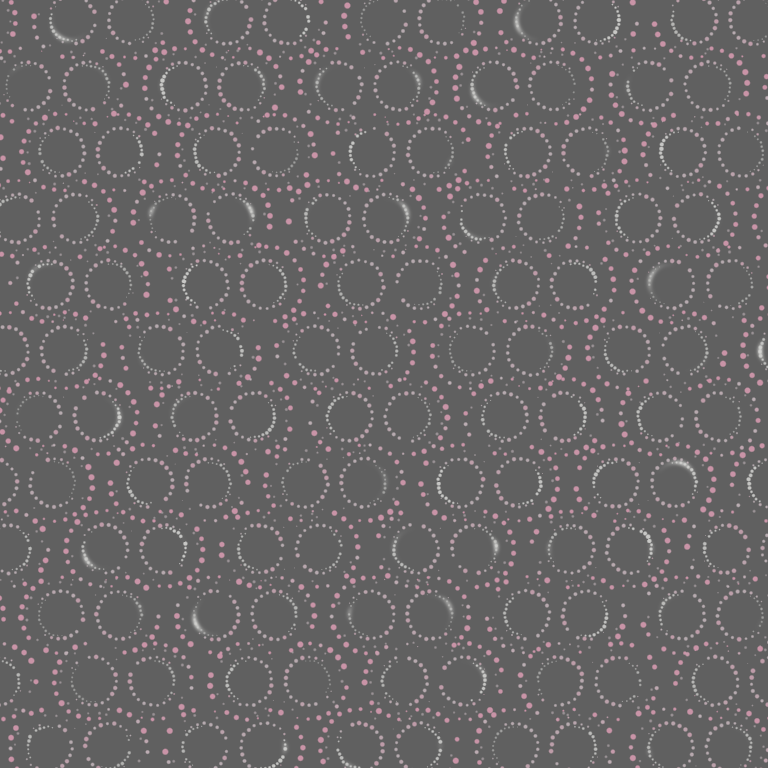
This pattern is drawn by a WebGL 1 fragment shader. Its source:

```glsl
precision highp float;

// Staggered rows of paired dotted rings on grey. Each ring has a pale dot circle,
// a pink arc on its outward side and a white crescent inside that side.
// Polar repeats place the dots; hashes vary their size, colour and smears.

uniform vec2 u_resolution;

const float TAU = 6.2831853;

// Layout, in canvas heights
const float PAIR_STEP = 0.2022;
const float ROW_STEP = 0.0861;
const float FIRST_ROW = 0.026;     // measured down from the top
const float FIRST_PAIR = 0.1328;
const float ROW_SHIFT = -0.0579;
const float HALF_GAP = 0.0399;     // pair centre to ring centre
const float FAULT_ROW = 7.5;       // the alternating stagger skips once here

// Ring radii, dot counts and dot radii
const float MAIN_RADIUS = 0.0312;
const float ARC_RADIUS = 0.0495;
const float CRESCENT_RADIUS = 0.0268;
const float SPECK_RADIUS = 0.0425;
const float MAIN_COUNT = 22.0;
const float ARC_COUNT = 22.0;
const float CRESCENT_COUNT = 30.0;
const float SPECK_COUNT = 18.0;
const float MAIN_DOT = 0.0027;
const float ARC_DOT = 0.0036;
const float CRESCENT_DOT = 0.0027;
const float SPECK_DOT = 0.0017;
const float SOFTNESS = 0.0018;

const vec3 GROUND = vec3(0.376, 0.376, 0.376);
const vec3 PINK = vec3(0.81, 0.59, 0.67);
const vec3 PALE = vec3(0.75, 0.70, 0.72);
const vec3 WHITE = vec3(0.83, 0.83, 0.82);

float hash(vec3 p) {
    p = fract(p * vec3(0.1031, 0.1030, 0.0973));
    p += dot(p, p.yzx + 33.33);
    return fract((p.x + p.y) * p.z);
}

// One circle of dots: x is coverage, y a random value for the nearest dot.
// Dots shrink from full size inside angle "full" to nothing at angle "none",
// both measured from the direction "facing".
vec2 dotCircle(vec2 q, float radius, float count, float size, float facing,
               float full, float none, float missing, vec3 seed) {
    float phase = hash(seed + 5.0);
    float index = floor(atan(q.y, q.x) / TAU * count + phase);
    float angle = (index + 0.5 - phase) / count * TAU;
    vec3 key = seed + vec3(0.0, 0.0, 3.0 * mod(index, count) + 11.0);
    float rnd = hash(key);
    float away = abs(mod(angle - facing + TAU * 0.5, TAU) - TAU * 0.5);
    float fade = clamp((none - away) / (none - full), 0.0, 1.0);
    float r = radius + 0.0016 * (hash(key + 17.0) - 0.5);
    float dist = length(q - r * vec2(cos(angle), sin(angle)));
    float dotSize = size * mix(0.65, 1.1, rnd) * sqrt(fade);
    float soft = max(SOFTNESS, 1.2 / u_resolution.y);
    float cover = clamp((dotSize - dist) / soft + 0.5, 0.0, 1.0);
    cover *= step(missing, hash(key + 29.0)) * step(0.02, fade);
    return vec2(cover, rnd);
}

// Blurred streak lying along the crescent
float smear(vec2 q, float facing, vec3 seed) {
    float strength = pow(hash(seed + 41.0), 7.0);
    float turn = facing + (hash(seed + 43.0) - 0.5) * 1.2;
    vec2 axis = vec2(cos(turn), sin(turn));
    float across = (length(q) - CRESCENT_RADIUS) / 0.0036;
    float along = dot(q, vec2(-axis.y, axis.x)) / mix(0.006, 0.016, hash(seed + 47.0));
    float front = smoothstep(0.0, 0.01, dot(q, axis));
    return strength * front * exp(-across * across - along * along);
}

// Draws one ring over the colour below; positive q.x points out of the pair
vec3 drawRing(vec3 color, vec2 q, vec3 seed) {
    float tilt = (hash(seed + 2.0) - 0.5) * 1.3;
    float glow = mix(0.55, 1.0, hash(seed + 3.0));

    vec2 speck = dotCircle(q, SPECK_RADIUS, SPECK_COUNT, SPECK_DOT, 0.0, 1.8, 2.6, 0.55, seed + 100.0);
    color = mix(color, PALE, speck.x * 0.6);

    vec2 arc = dotCircle(q, ARC_RADIUS, ARC_COUNT, ARC_DOT, 0.0, 1.1, 2.0, 0.16, seed + 200.0);
    color = mix(color, mix(PALE, PINK, smoothstep(0.0, 0.35, arc.y)), arc.x * 0.95);

    vec2 ring = dotCircle(q, MAIN_RADIUS, MAIN_COUNT, MAIN_DOT, TAU * 0.5 + tilt * 0.4,
                          1.5, 2.6, 0.06, seed + 300.0);
    color = mix(color, mix(PALE, PINK, 0.6 * smoothstep(0.5, 1.0, ring.y)), ring.x * 0.9);

    vec2 crescent = dotCircle(q, CRESCENT_RADIUS, CRESCENT_COUNT, CRESCENT_DOT * glow, tilt,
                              0.25, 1.35, 0.08, seed + 400.0);
    color = mix(color, WHITE, crescent.x * glow * 0.9);
    return mix(color, WHITE, smear(q, tilt, seed));
}

void main() {
    vec2 p = gl_FragCoord.xy / u_resolution.y;
    float depth = 1.0 - p.y;
    float nearestRow = floor((depth - FIRST_ROW) / ROW_STEP + 0.5);
    vec3 color = GROUND;

    for (int k = -1; k <= 1; k++) {
        // Stagger: a steady shift plus half a step on every second row
        float row = nearestRow + float(k);
        float jogs = floor(row * 0.5) - step(FAULT_ROW, row);
        float start = FIRST_PAIR + ROW_SHIFT * row + 0.5 * PAIR_STEP * jogs;
        float pair = floor((p.x - start) / PAIR_STEP + 0.5);
        vec2 local = vec2(p.x - start - pair * PAIR_STEP, FIRST_ROW + row * ROW_STEP - depth);

        for (int s = 0; s < 2; s++) {
            float side = float(s) * 2.0 - 1.0;
            vec2 q = vec2(local.x * side - HALF_GAP, local.y);
            vec3 seed = vec3(pair * 2.0 + float(s) + 40.0, row + 20.0, 7.0);
            color = drawRing(color, q, seed);
        }
    }
    gl_FragColor = vec4(color, 1.0);
}
```
